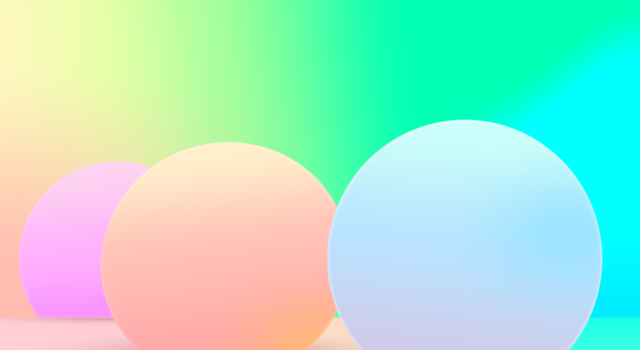
This background is drawn by a Shadertoy shader. Its source:

```glsl
// Three soft pastel balls on a pale floor before a rainbow wall.
// The wall is a chain of blended colour bands; each ball is an ellipse
// filled with a three-stop vertical gradient, a side tint and a thin rim.

const float HORIZON = 0.093;

// Signed distance (approximate) from local ball coordinates.
float ballDistance(vec2 local, vec2 radius) {
    return (length(local) - 1.0) * min(radius.x, radius.y);
}

// Maps a point to a tilted ellipse's frame, where its edge has length 1.
vec2 toLocal(vec2 p, vec2 center, vec2 radius, float tilt) {
    float c = cos(tilt), s = sin(tilt);
    return mat2(c, -s, s, c) * (p - center) / radius;
}

float coverage(float dist, float pixel) {
    return 1.0 - smoothstep(-pixel, pixel, dist);
}

// Gradient through three colours, from -1 (low) to 1 (high).
vec3 threeStops(float h, vec3 low, vec3 middle, vec3 high) {
    vec3 lower = mix(low, middle, smoothstep(-0.85, 0.15, h));
    return mix(lower, high, smoothstep(0.0, 1.0, h));
}

// Soft elliptical spot of strength 0 to 1.
float glow(vec2 p, vec2 center, vec2 size) {
    vec2 d = (p - center) / size;
    return exp(-dot(d, d));
}

vec3 wallColor(vec2 p) {
    const vec3 cream = vec3(1.0, 0.97, 0.75);
    const vec3 lemon = vec3(0.91, 1.0, 0.66);
    const vec3 lime = vec3(0.59, 1.0, 0.60);
    const vec3 mint = vec3(0.0, 1.0, 0.71);
    const vec3 peach = vec3(1.0, 0.74, 0.69);
    const vec3 cyan = vec3(0.0, 1.0, 1.0);

    // Bands from left to right, leaning slightly with height.
    float x = p.x + 0.12 * (p.y - 0.7);
    vec3 col = mix(cream, lemon, smoothstep(-0.05, 0.38, x));
    col = mix(col, lime, smoothstep(0.25, 0.80, x));
    col = mix(col, mint, smoothstep(0.65, 1.24, x));

    // Warm haze low on the left, cyan pool on the right.
    float warm = smoothstep(0.85, 0.18, p.y) * smoothstep(1.0, 0.05, p.x);
    col = mix(col, peach, warm);
    float poolEdge = 0.66 + 0.24 * smoothstep(1.38, 1.83, p.x);
    float pool = smoothstep(0.09, -0.09, p.y - poolEdge)
               * smoothstep(1.24, 1.49, p.x + 0.15 * (0.65 - p.y));
    col = mix(col, cyan, pool);
    return mix(col, vec3(0.0, 0.93, 1.0), pool * smoothstep(0.35, 0.1, p.y));
}

vec3 floorColor(vec2 p) {
    const vec3 rose = vec3(1.0, 0.80, 0.82);
    const vec3 sand = vec3(0.99, 0.86, 0.77);
    const vec3 aqua = vec3(0.12, 1.0, 0.90);
    vec3 col = mix(rose, sand, smoothstep(0.3, 0.95, p.x));
    col = mix(col, aqua, smoothstep(1.0, 1.65, p.x));
    return mix(col, vec3(1.0), 0.12 * smoothstep(HORIZON, 0.0, p.y));
}

// Lays a shaded ball with a fine light rim over the scene.
vec3 paintBall(vec3 scene, vec3 body, float dist, float rim, float pixel) {
    float edge = smoothstep(-0.012, 0.0, dist);
    body = mix(body, vec3(1.0, 0.98, 0.97), edge * rim);
    return mix(scene, body, coverage(dist, pixel));
}

void mainImage(out vec4 fragColor, in vec2 fragCoord) {
    vec2 p = fragCoord / iResolution.y;
    float pixel = 1.0 / iResolution.y;

    // Wall and floor.
    float aboveFloor = smoothstep(-pixel, pixel, p.y - HORIZON);
    vec3 col = mix(floorColor(p), wallColor(p), aboveFloor);

    // Contact shadows on the floor.
    float shade = 0.25 * glow(p, vec2(0.30, HORIZON), vec2(0.22, 0.012))
                + 0.30 * glow(p, vec2(0.64, 0.0), vec2(0.31, 0.03));
    col *= 1.0 - shade * (1.0 - aboveFloor) * vec3(0.5, 0.9, 0.85);

    // Orchid ball, resting on the far edge of the floor.
    vec2 radius = vec2(0.279);
    vec2 q = toLocal(p, vec2(0.333, 0.260), radius, 0.0);
    vec3 body = threeStops(q.y - 0.1 * q.x, vec3(0.96, 0.54, 1.0),
                           vec3(1.0, 0.69, 0.99), vec3(0.99, 0.83, 0.94));
    float dist = max(ballDistance(q, radius), HORIZON - p.y);
    col = paintBall(col, body, dist, 0.12, pixel);

    // Peach ball with an amber glow at its lower right.
    radius = vec2(0.357, 0.341);
    q = toLocal(p, vec2(0.643, 0.251), radius, 0.35);
    vec2 d = (p - vec2(0.643, 0.251)) / radius;
    body = threeStops(d.y - 0.12 * d.x, vec3(1.0, 0.65, 0.66),
                      vec3(1.0, 0.75, 0.71), vec3(1.0, 0.94, 0.80));
    body = mix(body, vec3(1.0, 0.73, 0.46), 0.9 * glow(d, vec2(0.75, -0.72), vec2(0.55, 0.40)));
    col = paintBall(col, body, ballDistance(q, radius), 0.15, pixel);

    // Sky ball, lilac below and bluer towards the right.
    radius = vec2(0.393, 0.398);
    q = toLocal(p, vec2(1.328, 0.260), radius, 0.0);
    body = threeStops(q.y + 0.12 * q.x, vec3(0.82, 0.79, 0.91),
                      vec3(0.73, 0.89, 1.0), vec3(0.80, 1.0, 0.98));
    body = mix(body, vec3(0.57, 0.89, 1.0), 0.75 * glow(q, vec2(0.75, 0.2), vec2(0.55, 0.40)));
    col = paintBall(col, body, ballDistance(q, radius), 0.35, pixel);

    fragColor = vec4(col, 1.0);
}
```
